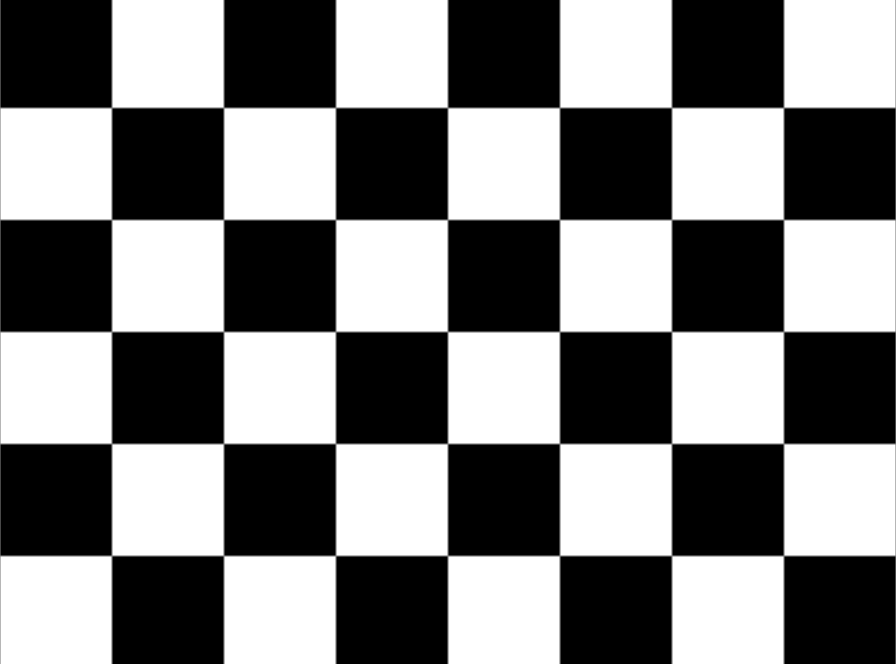
Give the GLSL for this pattern, as a Shadertoy shader.

```glsl
#define COLUMNS 8.0
#define EDGE_SOFTNESS 0.0105   // half width of the blend, in cells
#define DARK vec3(0.0)
#define LIGHT vec3(1.0)

// Signed distance to the nearest grid line, changing sign from cell to cell
vec2 alternatingDistance(vec2 cellPos) {
    return abs(mod(cellPos - 0.5, 2.0) - 1.0) - 0.5;
}

// 0 in dark squares, 1 in light squares, blended across the borders
float checker(vec2 cellPos, float softness) {
    vec2 side = clamp(alternatingDistance(cellPos) / softness, -1.0, 1.0);
    return 0.5 - 0.5 * side.x * side.y;
}

void mainImage(out vec4 fragColor, in vec2 fragCoord) {
    // Square cells, with a grid crossing at the canvas centre
    float cellsPerPixel = COLUMNS / iResolution.x;
    vec2 cellPos = (fragCoord - 0.5 * iResolution.xy) * cellsPerPixel;

    // Never blend over less than one pixel
    float softness = max(EDGE_SOFTNESS, 0.5 * cellsPerPixel);

    fragColor = vec4(mix(DARK, LIGHT, checker(cellPos, softness)), 1.0);
}
```
